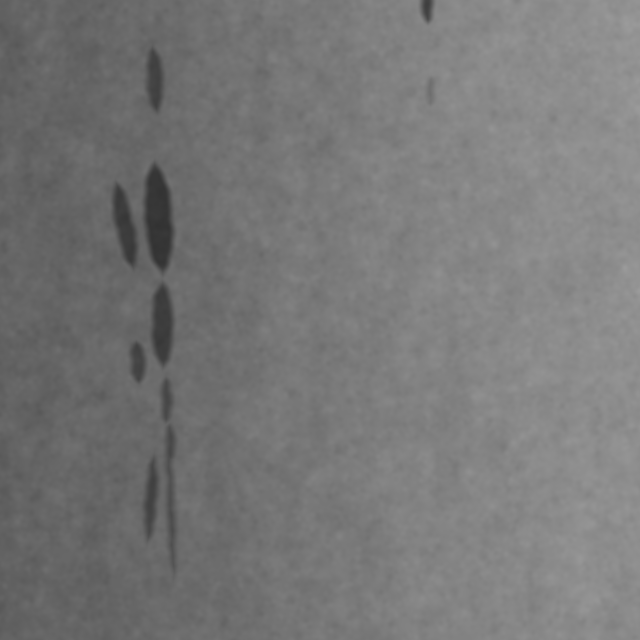
A three.js fragment shader for this texture:

```glsl
// Grey, softly mottled sheet with dark upright flecks strung along thin columns.
varying vec2 vUv;

const float INK_TONE = 0.205;
const float EDGE_BLUR = 0.0075;
const float LEFT_TONE = 0.388;
const float RIGHT_TONE = 0.558;

vec3 hash3(vec2 cell) {
  vec3 q = fract(cell.xyx * vec3(0.1031, 0.1030, 0.0973));
  q += dot(q, q.yzx + 33.33);
  return fract((q.xxy + q.yzz) * q.zyx);
}

// Cellular noise: one soft light or dark blob scattered in each cell.
float blobNoise(vec2 p) {
  vec2 cell = floor(p);
  float sum = 0.0;
  for (int j = -1; j <= 1; j++) {
    for (int i = -1; i <= 1; i++) {
      vec2 neighbour = cell + vec2(float(i), float(j));
      vec3 rnd = hash3(neighbour + 57.0);
      vec2 offset = neighbour + rnd.xy - p;
      float falloff = max(0.0, 1.0 - dot(offset, offset));
      sum += (2.0 * rnd.z - 1.0) * falloff * falloff * falloff;
    }
  }
  return sum;
}

// Mottling from broad clouds down to fine grain, plus faint upright streaks.
float mottle(vec2 p) {
  float clouds = 0.008 * blobNoise(p * 13.0);
  float patches = 0.015 * blobNoise(p * 31.0 + 11.0);
  float grain = 0.019 * blobNoise(p * 66.0 + 23.0);
  float fine = 0.013 * blobNoise(p * 120.0 + 5.0);
  float streaks = 0.012 * blobNoise(p * vec2(24.0, 4.0) + 41.0);
  return clouds + patches + grain + fine + streaks;
}

// Light rises from left to right, fastest in the middle, a little more at the top.
float sheetTone(vec2 p) {
  float rise = mix(p.x, smoothstep(0.05, 0.95, p.x), 0.6);
  return mix(LEFT_TONE, RIGHT_TONE, rise) + 0.025 * p.x * (p.y - 0.5);
}

// Leaning blunt lens; halfSize is half width and half height.
float fleck(vec2 p, vec2 centre, vec2 halfSize, float lean) {
  vec2 q = p - centre;
  q.x -= lean * q.y;
  float along = abs(q.y) / halfSize.y;
  float profile = halfSize.x * (1.0 - along * along * along);
  float body = 1.0 - smoothstep(-EDGE_BLUR, EDGE_BLUR, abs(q.x) - profile);
  return body * (1.0 - smoothstep(0.75, 1.2, along));
}

// Main column: large flecks near the top, shrinking downwards.
float mainColumn(vec2 p) {
  float ink = 0.0;
  for (int i = 0; i < 5; i++) {
    float k = float(i);
    float bulk = exp(-0.7 * (k - 1.2) * (k - 1.2));
    vec2 centre = vec2(0.242 + 0.006 * k, 0.876 - 0.242 * k + 0.025 * k * k);
    vec2 halfSize = vec2(0.0065, 0.03) + vec2(0.0145, 0.061) * bulk;
    float strength = 0.6 + 0.4 * bulk;
    float lean = (0.06 * k - 0.13) * bulk;
    ink = max(ink, strength * fleck(p, centre, halfSize, lean));
  }
  float tail = fleck(p, vec2(0.267, 0.21), vec2(0.0055, 0.115), -0.04);
  return max(ink, 0.55 * tail);
}

// Side column: three slimmer flecks drifting towards the main column.
float sideColumn(vec2 p) {
  float ink = 0.0;
  for (int i = 0; i < 3; i++) {
    float k = float(i);
    vec2 centre = vec2(0.195 + 0.0205 * k, 0.648 - 0.214 * k);
    vec2 halfSize = vec2(0.0135 - 0.0025 * k, 0.034 + 0.036 * abs(k - 1.0));
    float strength = 0.85 - 0.08 * k;
    ink = max(ink, strength * fleck(p, centre, halfSize, -0.19 + 0.13 * k));
  }
  return ink;
}

// Far column: a short dark fleck at the top edge and a faint echo below.
float farColumn(vec2 p) {
  float ink = 0.0;
  for (int i = 0; i < 2; i++) {
    float k = float(i);
    vec2 centre = vec2(0.668 + 0.005 * k, 0.998 - 0.141 * k);
    vec2 halfSize = vec2(0.0085 - 0.0035 * k, 0.036 - 0.012 * k);
    ink = max(ink, (0.85 - 0.55 * k) * fleck(p, centre, halfSize, 0.0));
  }
  return ink;
}

void main() {
  // Layered sines make the outlines of the flecks slightly uneven.
  float wobble = 0.0008 * sin(vUv.y * 97.0) + 0.0005 * sin(vUv.y * 211.0 + 1.3);
  vec2 p = vUv + vec2(wobble, 0.0);
  float ink = max(mainColumn(p), max(sideColumn(p), farColumn(p)));

  float noise = mottle(vUv);
  float tone = mix(sheetTone(vUv) + noise, INK_TONE + 0.5 * noise, ink);
  gl_FragColor = vec4(vec3(tone), 1.0);
}
```
